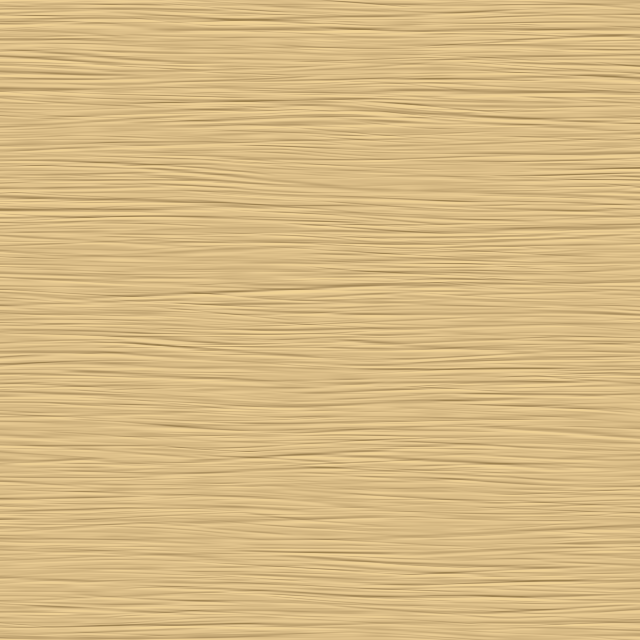
This texture is drawn by a WebGL 1 fragment shader. Its source:

```glsl
precision highp float;
uniform vec2 u_resolution;

#define SHADOW_COLOR vec3(0.70, 0.59, 0.40)
#define LIGHT_COLOR vec3(0.912, 0.795, 0.575)
#define BASE_TONE 0.69
#define COARSE_CELLS vec2(3.0, 60.0)
#define MEDIUM_CELLS vec2(4.1, 93.0)
#define FINE_CELLS vec2(6.3, 149.0)
#define CREASE_WIDTH 0.12
#define CREASE_TILT 1.6
#define LIP_STRENGTH 0.66
#define FLOW_HEIGHT 0.0024

float hash(vec2 p) {
  return fract(sin(dot(p, vec2(127.1, 311.7))) * 43758.5453);
}

// Slow change of direction across the surface
float flow(vec2 p) {
  return sin(p.x * 8.0 + 3.0 * sin(p.y * 11.0))
       + 0.25 * sin(p.x * 19.0 - p.y * 37.0);
}

// Calm patches between busier bands of creases
float activity(vec2 p) {
  float wave = sin(p.y * 31.0 + 1.8 * sin(p.x * 7.0 + p.y * 5.0))
             + 0.6 * sin(p.x * 11.0 - p.y * 19.0);
  return mix(0.65, 1.08, smoothstep(-1.3, 0.7, wave)) * (0.85 + 0.3 * p.y);
}

// One layer of tapered grooves, each between a lit lip and a faint shoulder
float creases(vec2 p, vec2 cells, float seed) {
  vec2 q = p * cells;
  float row = floor(q.y);
  float pixel = cells.y / u_resolution.y;
  float tone = 0.0;
  for (int j = -2; j <= 2; j++) {
    float r = row + float(j);
    float x = q.x + 7.0 * hash(vec2(r, seed));
    float column = floor(x);
    for (int i = -1; i <= 1; i++) {
      vec2 id = vec2(column + float(i), r) + seed * 17.0;
      float halfLength = mix(0.5, 0.95, hash(id + 1.3));
      float u = (x - column - float(i) - 0.2 - 0.6 * hash(id + 2.7)) / halfLength;
      float taper = max(1.0 - u * u, 0.0);
      float center = r + 0.15 + 0.7 * hash(id + 4.1);
      float tilt = (hash(id + 5.9) - 0.6) * CREASE_TILT;
      float bend = (hash(id + 8.2) - 0.5) * 0.4;
      float d = q.y - center - tilt * u - bend * u * u;
      float thin = CREASE_WIDTH * mix(0.7, 1.35, hash(id + 6.4));
      float width = max(thin, 0.6 * pixel);
      float strength = mix(0.12, 0.9, hash(id + 9.5));
      float depth = strength * smoothstep(0.0, 0.6, taper) * thin / width;
      float groove = exp(-d * d / (width * width));
      float e = (d + 2.0 * width) / (1.25 * width);
      float s = (d - 2.2 * width) / (1.3 * width);
      float lip = LIP_STRENGTH * exp(-e * e) + 0.14 * exp(-s * s);
      tone += depth * (lip - groove);
    }
  }
  return tone;
}

// Faint long fibres in the smooth areas
float fibres(vec2 p) {
  vec2 q = p * vec2(22.0, 256.0);
  vec2 cell = floor(q);
  vec2 f = smoothstep(0.0, 1.0, q - cell);
  float lower = mix(hash(cell), hash(cell + vec2(1.0, 0.0)), f.x);
  float upper = mix(hash(cell + vec2(0.0, 1.0)), hash(cell + 1.0), f.x);
  return mix(lower, upper, f.y) - 0.5;
}

void main() {
  vec2 p = gl_FragCoord.xy / u_resolution;
  vec2 surface = p + vec2(0.0, FLOW_HEIGHT * flow(p));

  float relief = 0.8 * creases(surface, COARSE_CELLS, 1.0)
               + 0.72 * creases(surface, MEDIUM_CELLS, 2.0)
               + 0.6 * creases(surface, FINE_CELLS, 3.0);
  float tone = BASE_TONE + relief * activity(p) + 0.26 * fibres(surface);

  // Compress only the brightest lips and the deepest grooves
  tone = tone > 0.9 ? 0.9 + 0.3 * (1.0 - exp((0.9 - tone) / 0.3)) : tone;
  tone = max(tone, -0.4);
  vec3 color = mix(SHADOW_COLOR, LIGHT_COLOR, tone);

  // Deep grooves turn browner, bright lips yellower
  color.b -= 0.04 * max(-tone, 0.0) + 0.08 * max(tone - 0.95, 0.0);
  gl_FragColor = vec4(color, 1.0);
}
```
